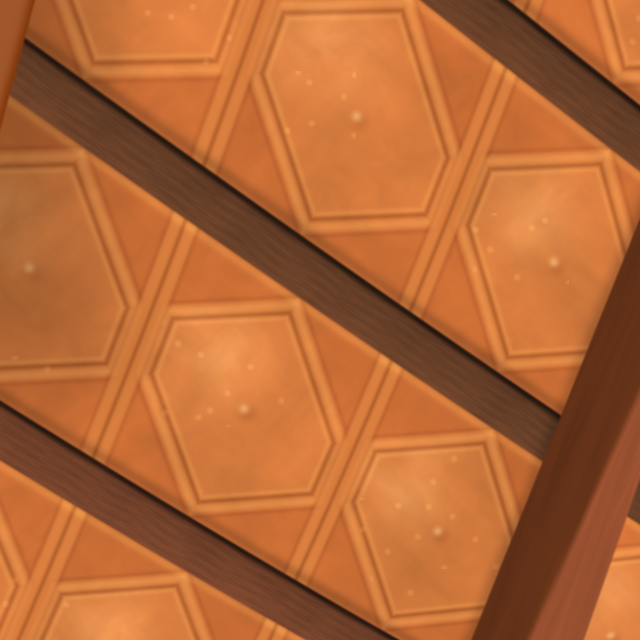
Reproduce this pattern procedurally as a Shadertoy shader.

```glsl
// Slanted terracotta ceiling tiles with raised hexagons, dark battens and two wooden posts.

vec2 hash2(vec2 p) {
    return fract(sin(vec2(dot(p, vec2(127.1, 311.7)), dot(p, vec2(269.5, 183.3)))) * 4375.85);
}

// Distance to the nearest scattered cell point.
float cellular(vec2 p) {
    vec2 cell = floor(p), local = fract(p);
    float nearest = 2.0;
    for (int y = -1; y <= 1; y++)
        for (int x = -1; x <= 1; x++) {
            vec2 o = vec2(x, y);
            nearest = min(nearest, length(o + hash2(cell + o) - local));
        }
    return nearest;
}

// Soft blotches from warped, layered sines, about -1 to 1.
float blotches(vec2 p) {
    float sum = 0.0, amp = 0.5;
    for (int i = 0; i < 4; i++) {
        p += 0.6 * sin(p.yx * 1.3 + float(i));
        sum += amp * sin(p.x) * sin(p.y + 1.7);
        p = mat2(1.5, 1.1, -1.1, 1.5) * p;
        amp *= 0.55;
    }
    return sum;
}

float ridge(float d, float width) { return exp(-d * d / (width * width)); }

// Row and column coordinates of a tile grid bent by perspective.
vec2 gridCoord(vec2 q, mat2 axes) {
    mat2 toGrid = inverse(axes);
    vec2 p = q - vec2(0.3815, 0.6393), g = toGrid * p;
    for (int i = 0; i < 6; i++) {
        vec2 bend = vec2(-0.0163, -0.0143) * g.x * g.x
                  + vec2(-0.0059, -0.0365) * g.x * g.y
                  + vec2(0.0, -0.0234) * g.y * (g.y + 1.0);
        g = toGrid * (p - bend);
    }
    return g;
}

vec3 tileColor(vec2 q, vec2 g, mat2 axes) {
    vec2 id = round(g), d = axes * (g - id), rnd = hash2(id + 3.0);
    float across = abs(dot(d, vec2(0.931, 0.364)));
    float hex = max(max(abs(dot(d, vec2(0.09, 0.996))) - 0.161,
                        abs(dot(d, vec2(0.946, -0.325))) - 0.130), across - 0.164);
    float inside = smoothstep(0.006, -0.006, hex);
    float joint = across - 0.186;

    // Fired clay with cloudy wear
    vec3 col = mix(vec3(0.775, 0.42, 0.205), vec3(0.81, 0.465, 0.235), inside);
    col *= 1.0 + 0.07 * blotches(q * 17.0 + rnd * 6.0) + 0.025 * blotches(q * 60.0);
    col *= 0.97 + 0.06 * rnd.x;

    // Pale glaze haze in the upper part of each hexagon
    vec2 hazeAt = d - vec2(-0.035, -0.085) - 0.03 * (rnd - 0.5);
    float haze = exp(-dot(hazeAt, hazeAt) / 0.006) * (0.7 + 0.5 * blotches(q * 28.0));
    col += inside * haze * vec3(0.09, 0.11, 0.09);
    float chip = smoothstep(0.13, 0.03, cellular(q * 17.0)) * step(0.6, hash2(floor(q * 9.0)).x);
    col += inside * chip * vec3(0.05, 0.06, 0.04);

    // Moulded hexagon rim
    col += ridge(hex - 0.002, 0.007) * vec3(0.075, 0.09, 0.055);
    col -= ridge(hex + 0.012, 0.004) * vec3(0.12, 0.09, 0.06);
    col += ridge(hex + 0.020, 0.004) * vec3(0.04, 0.05, 0.03);
    col -= ridge(hex - 0.013, 0.004) * vec3(0.05, 0.04, 0.02);

    // Double strip along the joint between tiles
    col = mix(col, vec3(0.84, 0.50, 0.25), 0.75 * smoothstep(-0.026, -0.017, joint));
    col -= ridge(joint, 0.004) * vec3(0.14, 0.11, 0.07);
    col -= ridge(joint + 0.022, 0.004) * vec3(0.06, 0.05, 0.03);

    // Small central boss
    col -= ridge(length(d - vec2(0.004, 0.006)), 0.013) * vec3(0.08, 0.07, 0.04);
    col += ridge(length(d), 0.008) * vec3(0.14, 0.20, 0.17);

    // Shade towards the left side
    float shade = smoothstep(0.30, 0.0, q.x) * smoothstep(0.75, 0.45, q.y);
    return col * (1.04 - 0.25 * shade);
}

void mainImage(out vec4 fragColor, in vec2 fragCoord) {
    vec2 q = fragCoord / iResolution.xy;
    q.y = 1.0 - q.y;
    float soft = max(0.003, 1.0 / iResolution.y);
    mat2 axes = mat2(0.319, 0.2057, -0.1758, 0.457);
    vec2 g = gridCoord(q, axes);
    vec3 col = tileColor(q, g, axes);

    // Battens cover the seams between rows
    float row = floor(g.y), off = (g.y - row - 0.5) * 0.476;
    float grain = blotches(vec2(g.x * 14.0, off * 420.0));
    vec3 batten = mix(vec3(0.40, 0.245, 0.155), vec3(0.49, 0.265, 0.175), smoothstep(-0.5, 0.5, row));
    batten *= 1.0 + 0.10 * grain + 0.06 * blotches(q * 30.0) + 2.0 * off;
    batten *= 1.0 - 0.6 * ridge(off + 0.037, 0.006);
    col *= 1.0 - 0.18 * ridge(off + 0.050, 0.010);
    col += ridge(off - 0.048, 0.007) * vec3(0.07, 0.08, 0.04);
    col = mix(col, batten, smoothstep(soft, -soft, abs(off) - 0.041));

    // Post at the upper left
    float post = q.x - 0.055 + 0.27 * q.y;
    col = mix(col, vec3(0.63, 0.34, 0.17) - 0.12 * ridge(post, 0.012), smoothstep(soft, -soft, post));

    // Post at the right: shadowed side, then lit face
    float outer = q.x - 1.0 + 0.40 * (q.y - 0.341);
    float fold = q.x - 1.0 + 0.446 * (q.y - 0.612);
    float inner = q.x - 1.0 + 0.35 * (q.y - 0.749);
    float wood = 1.0 + 0.07 * blotches(vec2(outer * 130.0, q.y * 9.0));
    vec3 side = vec3(0.40, 0.20, 0.095) * (0.92 + 0.9 * max(outer, 0.0));
    vec3 postCol = mix(side, vec3(0.60, 0.315, 0.19), smoothstep(-0.008, 0.008, fold)) * wood;
    col *= 1.0 - 0.2 * ridge(outer, 0.015);
    col = mix(col, postCol, smoothstep(-soft, soft, outer) * smoothstep(soft, -soft, inner));

    fragColor = vec4(clamp(col, 0.0, 1.0), 1.0);
}
```
